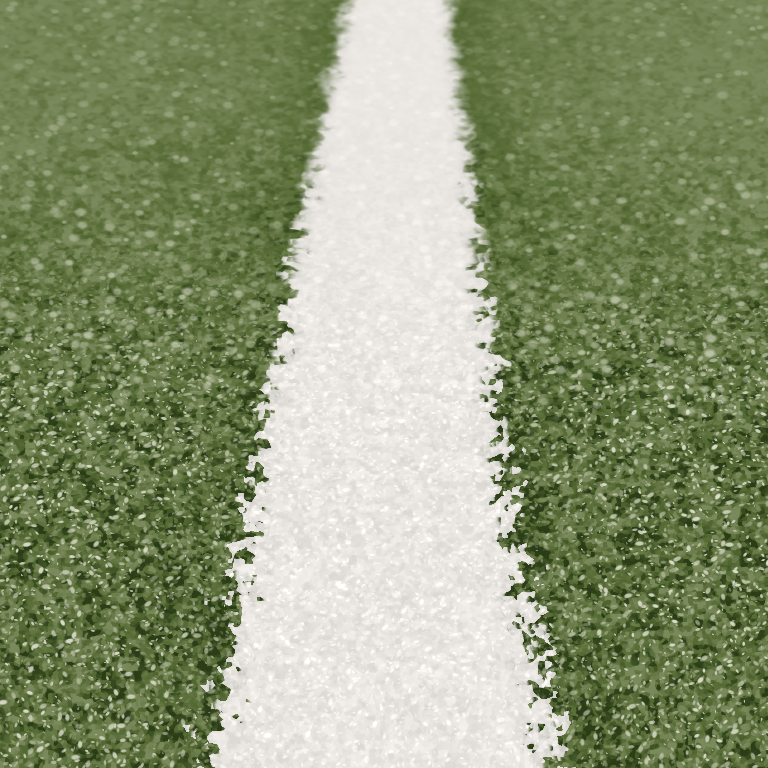
Reproduce this texture procedurally as a WebGL 1 fragment shader.

```glsl
precision highp float;
// Painted white stripe receding across sunlit, glittering turf with shallow focus.
uniform vec2 u_resolution;

const vec3 TURF_DARK = vec3(0.17, 0.24, 0.09);
const vec3 TURF_MID = vec3(0.34, 0.42, 0.21);
const vec3 TURF_LIGHT = vec3(0.48, 0.54, 0.36);
const vec3 GLINT_COLOR = vec3(0.89, 0.90, 0.83);
const vec3 PAINT = vec3(0.92, 0.905, 0.89);
const float BLADE_FREQ = 84.0;
const float EDGE_FREQ = 66.0;
const float GLINT_FREQ = 74.0;
const float BOKEH_FREQ = 56.0;
const float RAGGED_NEAR = 0.062;
const float RAGGED_FAR = 0.016;

vec2 hash2(vec2 p) {
  vec3 q = fract(p.xyx * vec3(0.1031, 0.1030, 0.0973));
  q += dot(q, q.yzx + 33.33);
  return fract((q.xx + q.yz) * q.zy);
}

vec2 rotate(vec2 p, float angle) {
  float c = cos(angle), s = sin(angle);
  return vec2(c * p.x - s * p.y, s * p.x + c * p.y);
}

// Cellular shards blended by distance: low sharpness looks out of focus.
float shards(vec2 p, float sharpness) {
  vec2 cell = floor(p);
  float total = 0.0, weightSum = 1e-12;
  for (int j = -1; j <= 1; j++) {
    for (int i = -1; i <= 1; i++) {
      vec2 id = cell + vec2(float(i), float(j));
      vec2 rnd = hash2(id);
      vec2 d = rotate(p - id - 0.15 - 0.7 * rnd, 6.283 * hash2(id + 41.0).x);
      d.x *= 0.6;
      float weight = exp(-sharpness * dot(d, d));
      total += weight * hash2(id + 17.0).y;
      weightSum += weight;
    }
  }
  return total / weightSum;
}

// Scattered elliptical highlights, one candidate per cell.
float glints(vec2 p, float radius, float stretch, float soft, float density) {
  vec2 cell = floor(p);
  float light = 0.0;
  for (int j = -1; j <= 1; j++) {
    for (int i = -1; i <= 1; i++) {
      vec2 id = cell + vec2(float(i), float(j));
      vec2 rnd = hash2(id + 73.0);
      vec2 d = rotate(p - id - hash2(id + 9.0), 6.283 * rnd.y);
      d.y *= stretch;
      float size = radius * (0.5 + 0.8 * rnd.y);
      float spot = 1.0 - smoothstep(size * (1.0 - soft), size * (1.0 + soft), length(d));
      float power = 0.35 + 0.65 * hash2(id + 29.0).x;
      light = max(light, spot * power * step(rnd.x, density));
    }
  }
  return light;
}

// Broad mottling from layered sines.
float mottle(vec2 p) {
  float a = sin(p.x * 13.0 + 2.0 * sin(p.y * 9.0));
  float b = sin(p.y * 31.0 + 1.7 * sin(p.x * 17.0 + 1.0));
  float c = sin(p.x * 37.0 - p.y * 23.0 + 2.0 * sin(p.y * 19.0));
  return (a + b + c) / 3.0;
}

void main() {
  vec2 uv = gl_FragCoord.xy / u_resolution;
  float far = smoothstep(0.36, 0.95, uv.y);
  float sharpness = mix(26.0, 6.0, far);
  vec2 ground = vec2(uv.x, uv.y * (1.0 + 0.3 * uv.y));

  // Stripe borders; positive distance lies on the paint.
  float bow = uv.y * (1.0 - uv.y);
  float left = 0.269 + 0.182 * uv.y - 0.035 * bow;
  float right = 0.727 - 0.139 * uv.y - 0.042 * bow;
  float inside = min(uv.x - left, right - uv.x);
  float tufts = shards(ground * EDGE_FREQ + 5.0, sharpness) - 0.5;
  tufts += 0.6 * (shards(ground * EDGE_FREQ * 1.9, sharpness) - 0.5);
  float ragged = inside + tufts * mix(RAGGED_NEAR, RAGGED_FAR, smoothstep(0.0, 0.95, uv.y));
  float softness = mix(0.003, 0.014, far);
  float stripe = smoothstep(-softness, softness, ragged);

  // Turf: crisp mixed blades nearby, pale soft green in the distance.
  float blade = shards(ground * BLADE_FREQ, sharpness);
  float fine = shards(ground * BLADE_FREQ * 1.9 + 31.0, sharpness);
  float contrast = mix(1.25, 0.38, far);
  float tone = mix(0.50, 0.80, far) + contrast * (0.55 * blade + 0.55 * fine - 0.55);
  tone += 0.06 * mottle(uv);
  float shade = exp(min(inside, 0.0) / 0.06);
  tone -= shade * mix(0.14, 0.36, far);
  vec3 turf = mix(TURF_DARK, TURF_MID, smoothstep(0.0, 0.5, tone));
  turf = mix(turf, TURF_LIGHT, smoothstep(0.42, 0.95, tone));

  // Sparkles turn into faint round bokeh with distance.
  float crisp = glints(ground * GLINT_FREQ, 0.31, 1.7, 0.4, 0.48);
  crisp = max(crisp, 0.9 * glints(ground * GLINT_FREQ * 1.6 + 50.0, 0.33, 1.9, 0.45, 0.42));
  float bokeh = glints(ground * BOKEH_FREQ + 80.0, 0.30, 1.0, 0.5, 0.40);
  float sparkle = crisp * (1.0 - smoothstep(0.45, 0.75, uv.y));
  float haze = bokeh * smoothstep(0.35, 0.58, uv.y) * mix(0.85, 0.26, far);
  turf = mix(turf, GLINT_COLOR, max(sparkle * 0.95, haze) * (1.0 - 0.5 * shade));

  // Paint: subtle flakes with bright flecks, smoother toward the top.
  float flake = 0.5 * (blade + fine) - 0.5;
  vec3 paint = PAINT + flake * mix(0.11, 0.03, far);
  paint += 0.09 * max(sparkle, haze) + 0.01 * far - 0.01;
  paint -= vec3(0.07, 0.06, 0.07) * (1.0 - smoothstep(0.0, 0.025, ragged));

  gl_FragColor = vec4(clamp(mix(turf, paint, stripe), 0.0, 1.0), 1.0);
}
```
